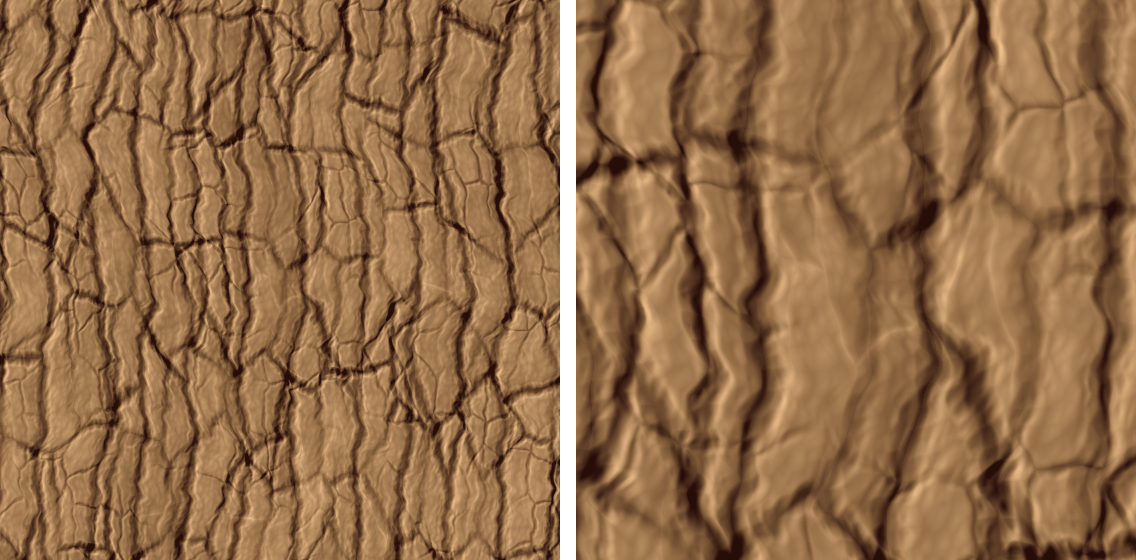
Left: the whole. Right: its middle third, enlarged.
Give the GLSL for this texture, as a WebGL 1 fragment shader.

```glsl
precision highp float;
uniform vec2 u_resolution;

vec2 hash2(vec2 c) {
  return fract(sin(vec2(dot(c, vec2(127.1, 311.7)), dot(c, vec2(269.5, 183.3)))) * 43758.5453);
}

// Distance to the nearest scattered point, about 0 to 1
float cellNoise(vec2 p) {
  vec2 cell = floor(p), f = p - cell;
  float nearest = 4.0;
  for (int y = -1; y <= 1; y++) {
    for (int x = -1; x <= 1; x++) {
      vec2 g = vec2(float(x), float(y));
      vec2 r = g + hash2(cell + g) - f;
      nearest = min(nearest, dot(r, r));
    }
  }
  return sqrt(nearest);
}

// Stretched cells: x = distance to the border in canvas units, y = random value per cell
vec2 plates(vec2 p, vec2 scale) {
  p *= scale;
  vec2 cell = floor(p), f = p - cell, home = vec2(0.0), toHome = vec2(0.0);
  float nearest = 9.0;
  for (int y = -1; y <= 1; y++) {
    for (int x = -1; x <= 1; x++) {
      vec2 g = vec2(float(x), float(y));
      vec2 r = g + 0.1 + 0.8 * hash2(cell + g) - f;
      float d = dot(r, r);
      if (d < nearest) { nearest = d; home = g; toHome = r; }
    }
  }
  float border = 1.0;
  for (int y = -2; y <= 2; y++) {
    for (int x = -2; x <= 2; x++) {
      vec2 g = home + vec2(float(x), float(y));
      vec2 r = g + 0.1 + 0.8 * hash2(cell + g) - f;
      vec2 across = r - toHome;
      if (dot(across, across) > 0.0001) {
        border = min(border, dot(0.5 * (r + toHome), across) / length(across * scale));
      }
    }
  }
  return vec2(border, hash2(cell + home + 5.0).x);
}

// Layered sines bend the grooves and make them ragged
vec2 warp(vec2 p) {
  float frequency = 8.0, amount = 0.011;
  for (int i = 0; i < 6; i++) {
    p += amount * sin(frequency * p.yx + vec2(1.3, 4.1) * float(i + 1));
    p += 0.5 * amount * sin(frequency * 1.37 * (p.yx + 0.6 * p) + float(i) * 2.7);
    frequency *= 1.9;
    amount *= 0.6;
  }
  return p;
}

// x = height, y = tone before lighting
vec2 bark(vec2 p) {
  vec2 q = warp(p);
  float grit = cellNoise(q * vec2(105.0, 75.0));
  float lumps = cellNoise(q * vec2(42.0, 22.0) + 9.0);
  float fibre = cellNoise(q * vec2(95.0, 14.0) + 31.0);
  float patches = smoothstep(0.15, 0.75, cellNoise(q * vec2(8.0, 5.0) + 17.0));

  vec2 column = plates(q + 2.0, vec2(11.0, 1.7));
  vec2 plate = plates(q + 5.0, vec2(10.0, 5.2));
  vec2 flake = plates(q + 8.0, vec2(23.0, 12.0));
  vec2 streak = plates(q + 11.0, vec2(19.0, 2.6));

  float ragged = (grit - 0.45) * 0.004 + (lumps - 0.45) * 0.006;
  float groove = max(column.x + ragged, 0.0);
  float crack = max(plate.x + ragged, 0.0);
  float split = max(flake.x + 0.5 * ragged, 0.0);

  float height = 0.5 * smoothstep(0.0, 0.022, groove)
    + 0.4 * (0.4 + 0.6 * patches) * smoothstep(0.0, 0.014, crack)
    + 0.2 * patches * smoothstep(0.0, 0.006, split)
    + 0.13 * grit + 0.2 * lumps + 0.08 * fibre;

  // Soft hollows, then dark cores
  float tone = 0.665 - 0.13 * exp(-groove / 0.014) - 0.1 * exp(-crack / 0.012);
  tone -= 0.25 * (1.0 - 0.5 * patches) * exp(-groove * groove / 0.00003);
  tone -= 0.24 * (0.3 + 0.7 * patches) * exp(-crack * crack / 0.00002);
  tone -= 0.17 * patches * exp(-split * split / 0.000006);

  // Worn rims and pale vertical streaks
  tone += 0.1 * patches * exp(-pow((crack - 0.010) / 0.0025, 2.0));
  tone += 0.08 * exp(-pow((groove - 0.012) / 0.003, 2.0));
  tone += 0.12 * (1.0 - patches) * exp(-max(streak.x + 0.5 * ragged, 0.0) / 0.0025);

  // Mottling
  tone += 0.07 * (plate.y - 0.5) + 0.05 * (column.y - 0.5);
  tone += 0.09 * (0.45 - lumps) + 0.07 * (0.45 - grit) + 0.06 * (0.45 - fibre);
  return vec2(height, tone);
}

void main() {
  vec2 p = gl_FragCoord.xy / u_resolution;
  vec2 surface = bark(p);
  float relief = surface.x - bark(p + vec2(-0.0026, 0.0016)).x;
  float tone = clamp(surface.y + 0.75 * clamp(relief, -0.25, 0.25), 0.15, 0.95);

  vec3 shadow = vec3(0.31, 0.19, 0.12);
  vec3 wood = vec3(0.55, 0.40, 0.25);
  vec3 highlight = vec3(0.85, 0.67, 0.48);
  vec3 color = tone < 0.55 ? mix(shadow, wood, (tone - 0.31) / 0.24)
                           : mix(wood, highlight, (tone - 0.55) / 0.30);
  gl_FragColor = vec4(clamp(color, 0.0, 1.0), 1.0);
}
```
